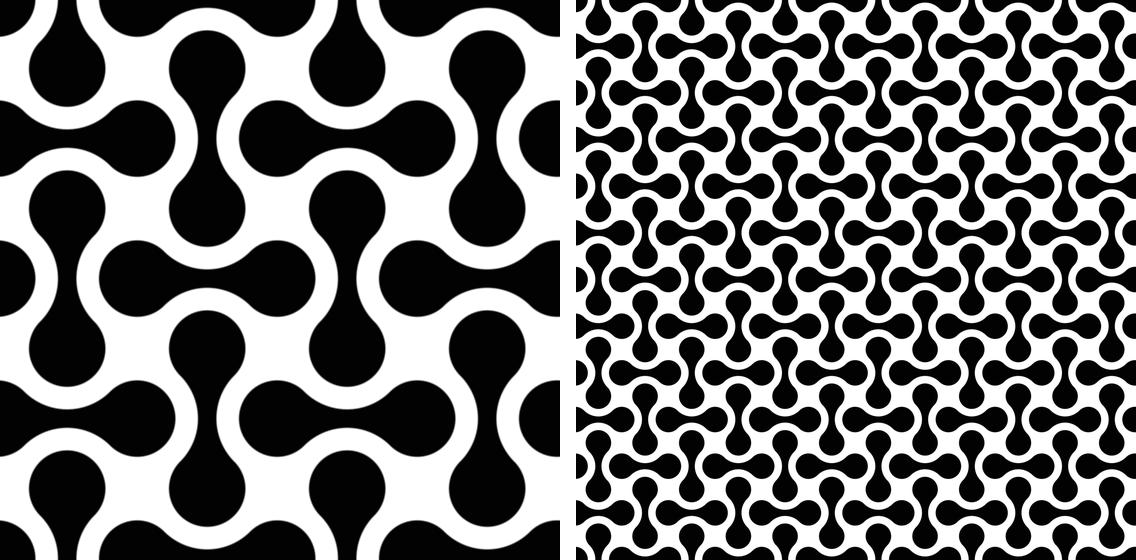
Left, the tile; right, the same tile 3 across and 3 down.
Give the GLSL for this pattern, as a WebGL 1 fragment shader.

```glsl
precision highp float;
// Black dumbbells on white, turned alternately upright and flat like a weave.
// Each grid cell holds one dumbbell: lobes sit on the cell edges, and its waist
// is cut by arcs concentric with the lobes of the neighbouring dumbbells.

uniform vec2 u_resolution;

const float CELLS = 4.0;                      // cells per side, even so it tiles
const vec2 GRID_SHIFT = vec2(0.48, 0.01);     // centre of the first cell, in cells
const float LOBE_RADIUS = 0.273;              // in cells
const float EDGE_SOFTNESS = 0.002;            // half width, in canvas units
const vec3 INK = vec3(0.006);
const vec3 PAPER = vec3(1.0);

// Radius at which the waist arc meets the lobe circle tangentially.
const float WAIST_RADIUS = 0.70710678 - LOBE_RADIUS;

// Signed distance to the ink in a cell whose dumbbell lies along x.
float dumbbellCell(vec2 p) {
  p = abs(p);
  float ownLobe = length(p - vec2(0.5, 0.0)) - LOBE_RADIUS;
  float toNeighbour = length(p - vec2(0.0, 0.5));
  float waist = WAIST_RADIUS - toNeighbour;

  // The waist applies inside the diamond joining the four lobe centres.
  float body = p.x + p.y < 0.5 ? waist : ownLobe;
  return min(body, toNeighbour - LOBE_RADIUS);
}

void main() {
  vec2 grid = gl_FragCoord.xy / u_resolution * CELLS - GRID_SHIFT;
  vec2 cell = floor(grid + 0.5);
  vec2 local = grid - cell;

  // Even cells stand upright, odd cells lie flat.
  bool upright = mod(cell.x + cell.y, 2.0) < 0.5;
  float dist = dumbbellCell(upright ? local.yx : local);

  // Soften the edge by at least a pixel's width.
  float pixel = 1.0 / min(u_resolution.x, u_resolution.y);
  float soft = CELLS * max(EDGE_SOFTNESS, 0.75 * pixel);
  vec3 color = mix(INK, PAPER, smoothstep(-soft, soft, dist));
  gl_FragColor = vec4(color, 1.0);
}
```
